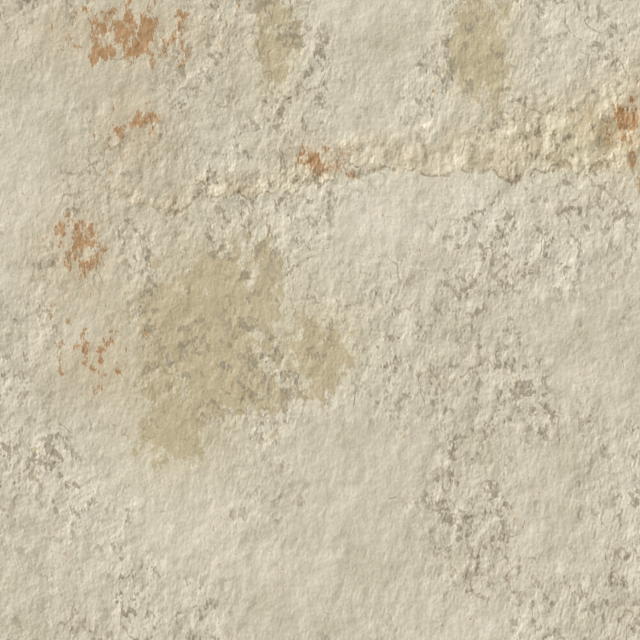
A WebGL 2 fragment shader for this texture:

```glsl
#version 300 es
precision highp float;

uniform vec2 u_resolution;
out vec4 fragColor;

float hash(vec2 p) {
    return fract(sin(dot(p, vec2(127.1, 311.7))) * 43758.5);
}

float noise(vec2 p) {
    vec2 cell = floor(p);
    vec2 f = fract(p);
    f = f * f * (3.0 - 2.0 * f);
    float low = mix(hash(cell), hash(cell + vec2(1.0, 0.0)), f.x);
    float high = mix(hash(cell + vec2(0.0, 1.0)), hash(cell + vec2(1.0, 1.0)), f.x);
    return mix(low, high, f.y);
}

float fbm(vec2 p, int octaves, float gain) {
    float sum = 0.0;
    float total = 0.0;
    float weight = 1.0;
    for (int i = 0; i < octaves; i++) {
        sum += weight * noise(p);
        total += weight;
        weight *= gain;
        p = mat2(1.6, 1.2, -1.2, 1.6) * p + 17.3;
    }
    return sum / total;
}

// Soft union of elliptical zones: xy = centre, zw = radii
float zones(vec2 p, vec4 spots[6]) {
    float sum = 0.0;
    for (int i = 0; i < 6; i++) {
        vec2 d = (p - spots[i].xy) / spots[i].zw;
        sum += exp(-dot(d, d));
    }
    return min(sum, 1.0);
}

// Slope of the surface towards a light at the upper left
float relief(vec2 p, vec2 scale, float reach, int octaves) {
    vec2 toLight = vec2(-reach, reach);
    return fbm(p * scale, octaves, 0.65) - fbm((p + toLight) * scale, octaves, 0.65);
}

float ridgeLine(float value, float width) {
    return 1.0 - smoothstep(0.2 * width, width, abs(value));
}

void main() {
    vec2 p = gl_FragCoord.xy / u_resolution;

    float broad = fbm(p * 4.0 + 3.1, 4, 0.55);
    float medium = fbm(p * vec2(15.0, 11.0) + 9.7, 5, 0.65);
    float fine = fbm(p * vec2(62.0, 44.0) + 21.0, 4, 0.75);
    vec2 warped = p + 0.05 * (vec2(broad, medium) - 0.5);

    // Pale stone ground
    float tone = 0.5 + 1.1 * (broad - 0.5) + 1.3 * (medium - 0.5) + 0.9 * (fine - 0.5);
    vec3 color = mix(vec3(0.765, 0.73, 0.64), vec3(0.85, 0.82, 0.74), clamp(tone, 0.0, 1.0));

    // Khaki stains with ragged edges
    float stainZone = zones(warped, vec4[6](
        vec4(0.34, 0.52, 0.15, 0.13), vec4(0.28, 0.36, 0.09, 0.12),
        vec4(0.515, 0.45, 0.055, 0.06), vec4(0.43, 0.93, 0.04, 0.12),
        vec4(0.76, 0.92, 0.06, 0.12), vec4(0.93, 0.78, 0.10, 0.06)));
    color = mix(color, vec3(0.81, 0.76, 0.63), 0.45 * stainZone);
    float stainLevel = 0.9 * stainZone + 1.3 * (medium - 0.5) + 1.3 * (fine - 0.5);
    float stain = smoothstep(0.48, 0.72, stainLevel);
    color = mix(color, vec3(0.73, 0.675, 0.545), 0.82 * stain);

    // Rough cream seam, widening to the right
    float seamHeight = 0.695 + 0.04 * smoothstep(0.4, 0.62, p.x);
    float aboveSeam = p.y - seamHeight - 0.10 * (medium - 0.5);
    float seamWidth = 0.05 + 0.4 * max(p.x - 0.72, 0.0) + 0.12 * (broad - 0.5);
    float seamBand = smoothstep(-0.012, 0.01, aboveSeam)
        * (1.0 - smoothstep(0.5 * seamWidth, 1.3 * seamWidth, aboveSeam))
        * smoothstep(0.10, 0.24, p.x);
    float creamAmount = smoothstep(0.42, 0.62, fbm(p * 24.0 + 5.0, 3, 0.6));
    color = mix(color, vec3(0.87, 0.825, 0.71), 0.55 * seamBand * creamAmount);
    color = mix(color, vec3(0.73, 0.65, 0.51), 0.35 * seamBand * (1.0 - creamAmount));

    // Rust flecks
    float rustZone = zones(warped, vec4[6](
        vec4(0.19, 0.95, 0.17, 0.06), vec4(0.11, 0.60, 0.07, 0.09),
        vec4(0.20, 0.79, 0.06, 0.07), vec4(0.14, 0.42, 0.06, 0.05),
        vec4(0.49, 0.755, 0.05, 0.03), vec4(0.99, 0.80, 0.04, 0.08)));
    float rustGrain = fbm(p * vec2(75.0, 48.0) + 40.0, 4, 0.7);
    float rustLevel = 0.75 * rustZone + 1.7 * (rustGrain - 0.5) + 1.1 * (medium - 0.5);
    color = mix(color, vec3(0.78, 0.69, 0.55), 0.3 * rustZone);
    color = mix(color, vec3(0.65, 0.475, 0.315), 0.72 * smoothstep(0.55, 0.9, rustLevel));

    // Grey pitting gathered in worn areas
    float worn = smoothstep(0.38, 0.66, fbm(p * vec2(7.0, 4.5) + 60.0, 4, 0.6));
    float pitGrain = fbm(p * vec2(95.0, 70.0) + 80.0, 3, 0.7);
    float pits = smoothstep(0.56, 0.76, pitGrain + 0.35 * (medium - 0.5)) * worn;
    color = mix(color, vec3(0.60, 0.56, 0.48), 0.72 * pits);

    // Broken hairline cracks
    float crackField = fbm(p * vec2(6.5, 4.0) + 33.0, 5, 0.55) - 0.5;
    float hairline = ridgeLine(crackField, 0.011) * smoothstep(0.48, 0.62, fine + 0.25 * (worn - 0.5));
    float seamCrack = ridgeLine(aboveSeam, 0.006) * smoothstep(0.14, 0.3, p.x)
        * smoothstep(0.36, 0.56, fine);
    color = mix(color, vec3(0.58, 0.52, 0.43), 0.4 * hairline + 0.55 * seamCrack);

    // Directional light on the grain and the larger lumps
    float grainRelief = relief(p, vec2(40.0, 28.0), 0.0018, 4);
    float lumpRelief = relief(p + 7.0, vec2(26.0, 20.0), 0.006, 3);
    float light = grainRelief * (0.55 + 0.4 * worn + 0.4 * seamBand) * (1.0 - 0.35 * stain);
    light += lumpRelief * (0.08 + 0.32 * seamBand);
    light += 0.035 * (noise(p * 410.0) - 0.5);
    color += light * vec3(1.0, 0.98, 0.93);

    fragColor = vec4(clamp(color, 0.0, 1.0), 1.0);
}
```
